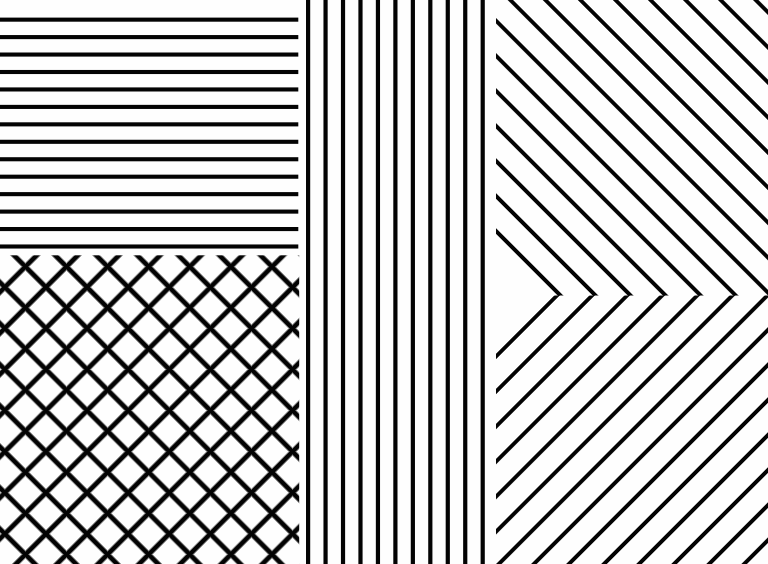
A WebGL 1 fragment shader for this pattern:

```glsl
precision highp float;
// Black line patterns on white: rows, a diagonal lattice, columns and chevrons.

uniform vec2 u_resolution;

// Soft step at an edge; blur is the width of the transition.
float edge(float signedDistance, float blur) {
  return clamp(0.5 + signedDistance / blur, 0.0, 1.0);
}

// Repeated lines centred on multiples of the period.
float stripes(float position, float period, float width, float blur) {
  float fromCentre = abs(mod(position + 0.5 * period, period) - 0.5 * period);
  return edge(0.5 * width - fromCentre, blur);
}

// Repeated 45 degree lines; position and period run along an axis.
float diagonals(float position, float period, float width, float blur) {
  return stripes(position * 0.7071, period * 0.7071, width, blur);
}

void main() {
  // The canvas spans a 768 by 564 design grid.
  vec2 p = gl_FragCoord.xy / u_resolution * vec2(768.0, 564.0);
  float pixel = max(768.0 / u_resolution.x, 564.0 / u_resolution.y);
  float sum = p.x + p.y;
  float difference = p.x - p.y;

  // Horizontal rows, upper left
  float rows = stripes(p.y - 317.5, 17.45, 4.1, pixel);
  rows *= edge(298.3 - p.x, pixel) * step(308.7, p.y) * step(p.y, 553.0);

  // Crossed lattice, lower left, with slightly softer lines
  float softness = pixel + 0.8;
  float lattice = max(diagonals(difference + 25.3, 41.1, 4.9, softness),
                      diagonals(sum - 569.3, 41.1, 4.9, softness));
  lattice *= edge(299.2 - p.x, pixel) * edge(308.7 - p.y, pixel);

  // Vertical columns, centre
  float columns = stripes(p.x - 308.1, 17.46, 4.2, pixel);
  columns *= step(302.0, p.x) * step(p.x, 490.0);

  // Chevrons pointing right, with an open notch at the left
  float falling = diagonals(sum - 829.0, 35.05, 3.9, pixel) * step(812.0, sum);
  float rising = diagonals(difference - 288.5, 35.05, 3.9, pixel) * step(271.0, difference);
  float chevrons = mix(rising, falling, edge(p.y - 268.5, pixel));
  chevrons *= edge(p.x - 496.0, pixel);

  float ink = max(max(rows, lattice), max(columns, chevrons));
  gl_FragColor = vec4(vec3(mix(0.995, 0.01, ink)), 1.0);
}
```
